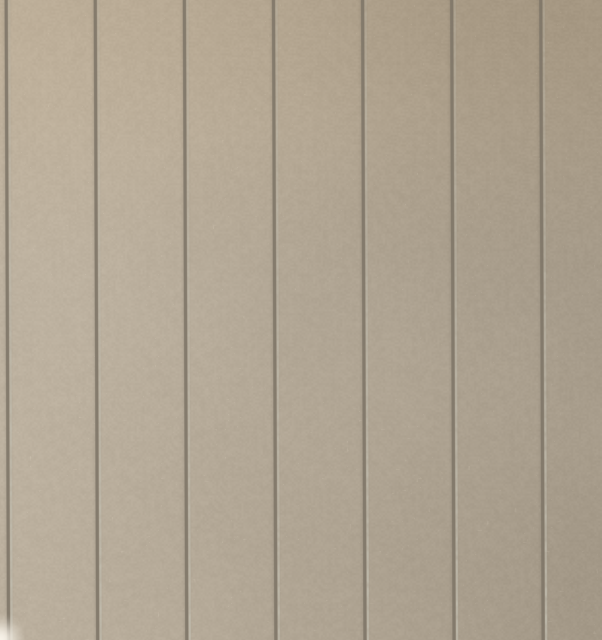
A Shadertoy shader for this texture:

```glsl
// Painted beige panelling with evenly spaced vertical grooves and soft uneven light.

const float PITCH = 0.148;        // groove spacing, in canvas widths
const float FIRST_GROOVE = 0.011; // position of the leftmost groove
const float LEAN = 0.004;         // sideways drift from top to bottom

const vec3 LIT_PAINT = vec3(0.735, 0.690, 0.620);
const vec3 DIM_PAINT = vec3(0.635, 0.592, 0.525);
const vec3 GROOVE = vec3(0.500, 0.465, 0.410);
const vec3 EDGE_LIGHT = vec3(0.760, 0.745, 0.690);

float hash(vec2 p) {
    return fract(sin(dot(p, vec2(127.1, 311.7))) * 43758.5453);
}

float noise(vec2 p) {
    vec2 cell = floor(p), f = fract(p);
    f = f * f * (3.0 - 2.0 * f);
    return mix(mix(hash(cell), hash(cell + vec2(1, 0)), f.x),
               mix(hash(cell + vec2(0, 1)), hash(cell + vec2(1, 1)), f.x), f.y);
}

float fbm(vec2 p) {
    float sum = 0.0, amp = 0.5;
    for (int i = 0; i < 4; i++) {
        sum += amp * noise(p);
        p = p * 2.03 + 17.0;
        amp *= 0.5;
    }
    return sum / 0.9375;
}

// Soft vertical stripe of the given half width
float stripe(float x, float center, float halfWidth, float blur) {
    return 1.0 - smoothstep(halfWidth - blur, halfWidth + blur, abs(x - center));
}

// Broad light: bright at left, dimmer at right, warmer at the top
vec3 paint(vec2 uv, vec2 p) {
    float shade = smoothstep(0.05, 1.1, uv.x) * 0.85;
    shade += 0.16 * smoothstep(0.45, 0.0, uv.y);
    shade += 0.16 * smoothstep(0.75, 1.05, uv.y);
    shade += 0.35 * (fbm(p * 3.0 + 4.0) - 0.5);
    vec3 color = mix(LIT_PAINT, DIM_PAINT, shade);
    return color + vec3(0.012, 0.0, -0.016) * smoothstep(0.5, 1.0, uv.y);
}

// Fine orange-peel grain with a few pale specks
float grain(vec2 p) {
    float fine = noise(p * 330.0) - 0.5;
    float coarse = noise(p * 130.0 + 9.0) - 0.5;
    float speck = smoothstep(0.93, 1.0, noise(p * 210.0 + 31.0));
    return 0.022 * fine + 0.014 * coarse + 0.03 * speck;
}

void mainImage(out vec4 fragColor, in vec2 fragCoord) {
    vec2 uv = fragCoord / iResolution.xy;
    vec2 p = fragCoord / iResolution.y;
    float blur = max(0.0014, 0.75 / iResolution.x);

    vec3 color = paint(uv, p) + grain(p);

    // Signed distance to the nearest groove
    float x = (uv.x - FIRST_GROOVE - LEAN * (1.0 - uv.y)) / PITCH;
    float id = floor(x + 0.5);
    float d = (x - id) * PITCH;

    // Dark recess beside a worn bright edge, stronger near the bottom
    float wear = noise(vec2(id * 7.3, p.y * 140.0));
    float edge = mix(0.35, 0.8, 1.0 - uv.y) * mix(0.65, 1.1, wear);
    color *= 1.0 - 0.05 * stripe(d, 0.0, 0.006, 0.004);
    color = mix(color, EDGE_LIGHT, edge * stripe(d, 0.0042, 0.0019, blur));
    color = mix(color, GROOVE, 0.9 * stripe(d, -0.0008, 0.0027, blur));

    // Glare in the lower left corner
    float glare = 1.0 - smoothstep(0.0, 0.045, length(p));
    color = mix(color, vec3(0.97, 0.95, 0.91), glare);

    fragColor = vec4(color, 1.0);
}
```
